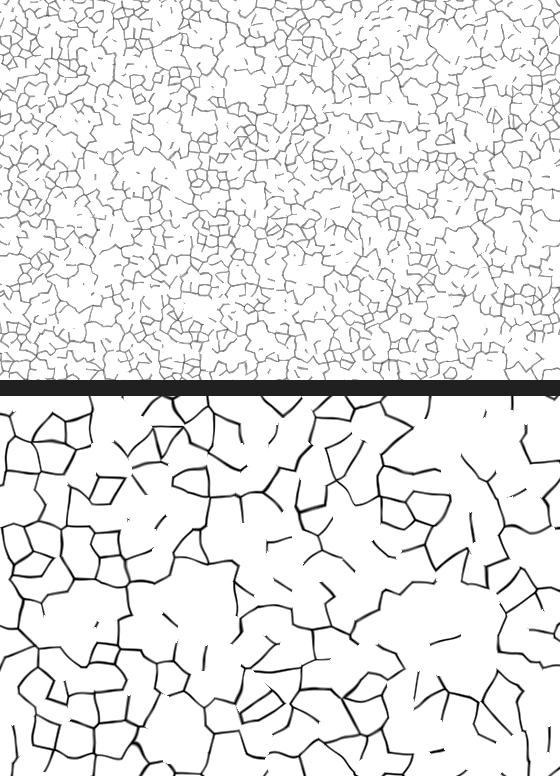
Top, the full canvas; bottom, a detail of the centre.
A Shadertoy shader for this texture:

```glsl
// Thin broken grain boundaries: a fine cell mesh, merged at random into larger grains.

const float MESH_ROWS = 40.0;       // fine cells per canvas height
const float GRAIN_SCALE = 0.275;    // coarse grains per fine cell
const float LINE_HALF = 0.00094;    // half line width in canvas heights
const float BLUR_PIXELS = 0.82;     // half width of the smoothing filter
const vec3 PAPER = vec3(1.0);
const vec3 INK = vec3(0.02);

vec2 hash2(vec2 p) {
    vec3 q = fract(p.xyx * vec3(0.1031, 0.1030, 0.0973));
    q += dot(q, q.yzx + 33.33);
    return fract((q.xx + q.yz) * q.zy);
}

// Smooth value noise with two channels
vec2 noise2(vec2 p) {
    vec2 i = floor(p), f = fract(p);
    f = f * f * (3.0 - 2.0 * f);
    return mix(mix(hash2(i), hash2(i + vec2(1, 0)), f.x),
               mix(hash2(i + vec2(0, 1)), hash2(i + vec2(1, 1)), f.x), f.y);
}

vec2 siteOf(vec2 cell, float seed) {
    return cell + 0.5 + 0.9 * (hash2(cell + seed) - 0.5);
}

// Slowly varying activity: quiet open areas against busy clusters
float activity(vec2 p) {
    return smoothstep(0.2, 0.8, noise2(p * 0.13 + 40.0).x);
}

// Identity of the grain a fine cell belongs to; a few cells stay alone
vec2 grainOf(vec2 cell, vec2 site) {
    if (hash2(cell + 71.0).x < 0.13 * activity(site)) return cell + 500.0;
    vec2 p = site * GRAIN_SCALE, base = floor(p), best = base;
    float nearest = 1e3;
    for (int y = -1; y <= 1; y++)
    for (int x = -1; x <= 1; x++) {
        vec2 c = base + vec2(x, y);
        float d = distance(p, siteOf(c, 211.0)) - 0.4 * hash2(c + 137.0).x;
        if (d < nearest) { nearest = d; best = c; }
    }
    return best;
}

// Grain borders are mostly drawn, inner edges only now and then
bool edgeShown(vec2 cellA, vec2 siteA, vec2 cellB, vec2 siteB) {
    float chance = hash2(cellA + cellB + 307.0).x;
    bool border = grainOf(cellA, siteA) != grainOf(cellB, siteB);
    float inner = mix(0.07, 0.30, activity(0.5 * (siteA + siteB)));
    return chance < (border ? 0.91 : inner);
}

// Box-filtered coverage of a line at distance d
float lineCoverage(float d, float halfWidth, float blur) {
    return clamp((halfWidth + blur - d) / (2.0 * blur), 0.0, min(1.0, halfWidth / blur));
}

float meshInk(vec2 p, float halfWidth, float blur) {
    // Nearest fine cell
    vec2 base = floor(p), home = base, homeSite = base;
    float nearest = 1e3;
    for (int y = -1; y <= 1; y++)
    for (int x = -1; x <= 1; x++) {
        vec2 c = base + vec2(x, y), s = siteOf(c, 19.0);
        float d = distance(p, s);
        if (d < nearest) { nearest = d; home = c; homeSite = s; }
    }
    // Edges around that cell
    float ink = 0.0;
    for (int y = -2; y <= 2; y++)
    for (int x = -2; x <= 2; x++) {
        if (x == 0 && y == 0) continue;
        vec2 c = home + vec2(x, y), s = siteOf(c, 19.0);
        float d = dot(0.5 * (homeSite + s) - p, normalize(s - homeSite));
        if (d < halfWidth + blur && edgeShown(home, homeSite, c, s)) {
            float cover = lineCoverage(d, halfWidth, blur);
            ink = max(ink, cover) + 0.25 * min(ink, cover);
        }
    }
    return ink;
}

void mainImage(out vec4 fragColor, in vec2 fragCoord) {
    vec2 p = fragCoord / iResolution.y * MESH_ROWS + 60.0;
    float blur = BLUR_PIXELS * MESH_ROWS / iResolution.y;

    // Bend the straight edges a little
    vec2 bent = p + 0.28 * (noise2(p * 1.3) - 0.5);
    float ink = meshInk(bent, LINE_HALF * MESH_ROWS, blur);

    // Uneven line strength
    ink *= mix(0.72, 1.15, noise2(p * 3.1 + 9.0).x);
    fragColor = vec4(mix(PAPER, INK, clamp(ink, 0.0, 1.0)), 1.0);
}
```
